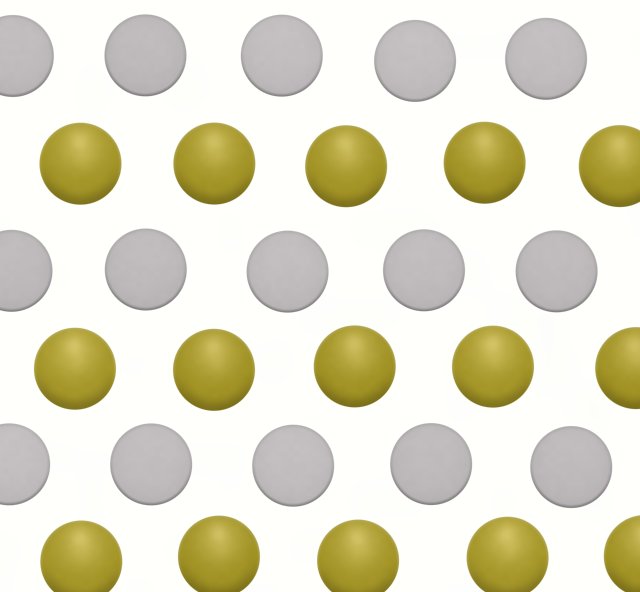
Give the GLSL for this pattern, as a Shadertoy shader.

```glsl
// Staggered rows of matte grey and glossy olive-yellow balls on white.
// Each row is a repeat with slightly growing pitch; a sine hash nudges every
// ball, and each disc is shaded with a soft glow, a highlight and a dark rim.

#define RADIUS 0.064
#define ROWS 6
#define LAST_COLUMN 4.0
#define JITTER vec2(0.007, 0.006)
#define PAPER vec3(1.0, 1.0, 0.99)
#define GREY vec3(0.755, 0.74, 0.745)
#define OLIVE vec3(0.63, 0.57, 0.14)
#define GLOW vec3(0.77, 0.71, 0.32)
#define EDGE_SOFTNESS 0.0012

float hash(vec2 p) {
    return fract(sin(dot(p, vec2(127.1, 311.7))) * 43758.5453);
}

// Smooth value noise for faint surface mottling
float noise(vec2 p) {
    vec2 i = floor(p), f = fract(p);
    f = f * f * (3.0 - 2.0 * f);
    return mix(mix(hash(i), hash(i + vec2(1, 0)), f.x),
               mix(hash(i + vec2(0, 1)), hash(i + vec2(1, 1)), f.x), f.y);
}

// Both shaders take the position on the unit disc, y pointing up
vec3 shadeGrey(vec2 p) {
    float r = length(p);
    vec3 col = GREY + 0.018 * p.y - 0.03 * r * r * r * r;
    float rim = smoothstep(0.9, 1.0, r);
    return col - rim * mix(0.05, 0.2, smoothstep(0.2, -0.9, p.y));
}

vec3 shadeYellow(vec2 p) {
    float r = length(p);
    vec2 g = p - vec2(0.0, 0.42);
    vec2 s = p - vec2(-0.02, 0.58);
    vec2 m = p - vec2(0.08, 0.16);
    float glow = exp(-2.6 * dot(g, g)) + 0.2 * exp(-22.0 * dot(m, m));
    vec3 col = mix(OLIVE, GLOW, min(glow * 0.85, 1.0));
    col += vec3(0.07, 0.07, 0.10) * exp(-dot(s, s) * 16.0);
    // Shaded underside and a pale reflected rim at the top
    col *= 1.0 - 0.22 * smoothstep(0.6, 1.0, r) * smoothstep(0.1, -0.9, p.y);
    float rim = smoothstep(0.92, 1.0, r);
    return mix(col, vec3(0.71, 0.68, 0.42), rim * smoothstep(-0.7, 0.3, p.y) * 0.6);
}

// Ball centre in canvas widths, measured from the top left
vec2 ballCentre(float row, float column) {
    float start = mod(row, 2.0) < 0.5 ? 0.019 : 0.124;
    float pitch = 0.2077 + 0.0027 * row;
    float height = 0.0915 + 0.1712 * row - 0.003 * row * row;
    vec2 id = vec2(column, row);
    vec2 nudge = vec2(hash(id + 3.7), hash(id + 19.3)) * 2.0 - 1.0;
    return vec2(start + pitch * column, height) + nudge * JITTER;
}

void mainImage(out vec4 fragColor, in vec2 fragCoord) {
    vec2 uv = vec2(fragCoord.x, iResolution.y - fragCoord.y) / iResolution.x;
    float soft = max(EDGE_SOFTNESS, 0.75 / iResolution.x);
    vec3 col = PAPER - 0.006 * smoothstep(0.6, 1.0, noise(uv * 14.0));

    for (int i = 0; i < ROWS; i++) {
        // Nearest column in this row; jitter stays inside its cell
        float row = float(i);
        bool grey = i % 2 == 0;
        float start = grey ? 0.019 : 0.124;
        float column = floor((uv.x - start) / (0.2077 + 0.0027 * row) + 0.5);
        column = clamp(column, 0.0, LAST_COLUMN);

        vec2 p = (uv - ballCentre(row, column)) / RADIUS;
        p.y = -p.y;
        float distanceToEdge = (length(p) - 1.0) * RADIUS;
        float cover = 1.0 - smoothstep(-soft, soft, distanceToEdge);

        // Slight tone change from ball to ball, plus mottling
        float tone = 0.02 * (hash(vec2(column, row) + 41.0) - 0.5)
                   + 0.012 * (noise(uv * 110.0) - 0.5);
        vec3 ball = grey ? shadeGrey(p) : shadeYellow(p);
        col = mix(col, ball + tone, cover);
    }
    fragColor = vec4(clamp(col, 0.0, 1.0), 1.0);
}
```
